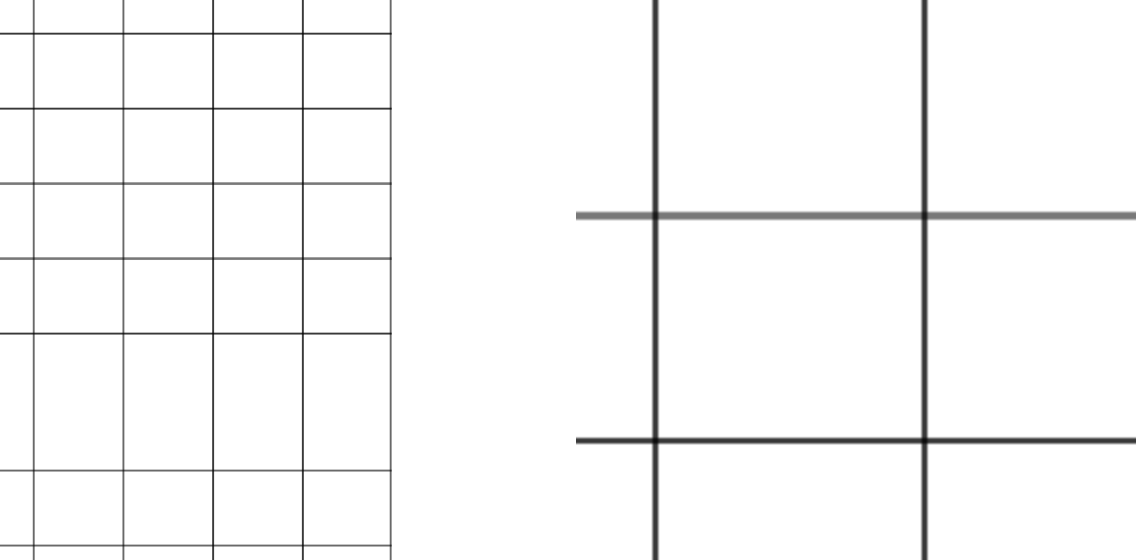
Left: the whole. Right: its middle third, enlarged.
Write a three.js fragment shader that draws this pattern.

```glsl
// A ruled table of thin grey lines on white, with an open margin at the right.
// Columns and two groups of rows repeat at even pitches, with a tall gap between
// the groups; each line's ink is multiplied in, so the crossings turn darker.

varying vec2 vUv;

const vec3 PAPER = vec3(1.0);
const float DARK = 0.22;
const float MID = 0.41;
const float PALE = 0.47;

const float THIN = 0.0017;      // half widths
const float WIDE = 0.0023;
const float SOFT = 0.0012;      // edge blur

const float COLUMN_START = 0.0602;
const float COLUMN_PITCH = 0.1602;
const float RIGHT_EDGE = 0.6976;
const float LOWER_START = 0.0258;
const float UPPER_START = 0.4043;
const float ROW_PITCH = 0.1339;

// Coverage of a band centred on zero
float band(float offset, float halfWidth) {
  return 1.0 - smoothstep(halfWidth - SOFT, halfWidth + SOFT, abs(offset));
}

// Brightness left by one ruled line
float rule(float offset, float halfWidth, float tone) {
  return mix(1.0, tone, band(offset, halfWidth));
}

// Evenly spaced columns, closed by a slightly nearer right edge
float columns(float x) {
  float shade = rule(x - RIGHT_EDGE, THIN, MID);
  for (int i = 0; i < 4; i++) {
    float tone = i < 2 ? MID : DARK;
    shade *= rule(x - COLUMN_START - float(i) * COLUMN_PITCH, THIN, tone);
  }
  return shade;
}

// Two rows below the gap and five above it
float rows(float y) {
  float shade = 1.0;
  for (int i = 0; i < 2; i++) {
    shade *= rule(y - LOWER_START - float(i) * ROW_PITCH, THIN, MID);
  }
  for (int i = 0; i < 5; i++) {
    bool faded = i == 1 || i == 2;
    float halfWidth = faded ? WIDE : THIN;
    float tone = faded ? PALE : DARK;
    shade *= rule(y - UPPER_START - float(i) * ROW_PITCH, halfWidth, tone);
  }
  return shade;
}

void main() {
  // Rows stop at the outer side of the right edge
  float end = RIGHT_EDGE + THIN;
  float inside = 1.0 - smoothstep(end - SOFT, end + SOFT, vUv.x);
  float shade = columns(vUv.x) * mix(1.0, rows(vUv.y), inside);
  gl_FragColor = vec4(PAPER * shade, 1.0);
}
```
